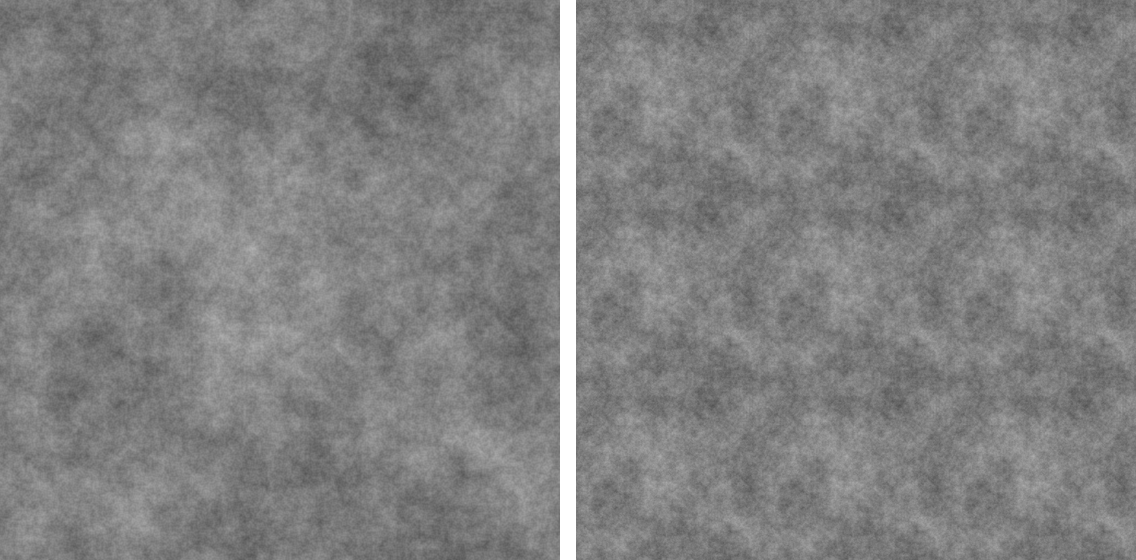
Left: one tile. Right: repeated 3 by 3.
Write a three.js fragment shader that draws this texture.

```glsl
varying vec2 vUv;

const float TAU = 6.2831853;
const int OCTAVES = 8;
const float BASE_CELLS = 2.0;
const float OCTAVE_GAIN = 0.93;
const float CONTRAST = 0.094;
const vec3 MID_GREY = vec3(0.498);

float hash(vec2 p, float seed) {
  return fract(sin(dot(p, vec2(127.1, 311.7)) + seed * 74.7) * 43758.5453);
}

// Slope contribution of one lattice corner, wrapped at the period
float cornerSlope(vec2 cell, vec2 offset, float period, float seed) {
  float angle = TAU * hash(mod(cell, period), seed);
  return dot(vec2(cos(angle), sin(angle)), offset);
}

// Gradient noise that repeats after a whole number of cells
float tiledNoise(vec2 p, float period, float seed) {
  vec2 cell = floor(p);
  vec2 f = fract(p);
  vec2 blend = f * f * f * (f * (f * 6.0 - 15.0) + 10.0);
  vec2 right = vec2(1.0, 0.0);
  vec2 up = vec2(0.0, 1.0);
  float lower = mix(cornerSlope(cell, f, period, seed),
                    cornerSlope(cell + right, f - right, period, seed), blend.x);
  float upper = mix(cornerSlope(cell + up, f - up, period, seed),
                    cornerSlope(cell + 1.0, f - 1.0, period, seed), blend.x);
  return mix(lower, upper, blend.y);
}

// Nearly equal strength per octave: soft clouds down to fine grain
float cloudGrain(vec2 uv, float baseCells, float gain) {
  float sum = 0.0;
  float amplitude = 1.0;
  float cells = baseCells;
  for (int i = 0; i < OCTAVES; i++) {
    float seed = float(i) + 1.0;
    // Shifting each octave keeps the lattices from lining up
    vec2 shift = vec2(hash(vec2(seed, 3.0), 0.0), hash(vec2(seed, 8.0), 0.0));
    sum += amplitude * tiledNoise(uv * cells + shift, cells, seed);
    amplitude *= gain;
    cells *= 2.0;
  }
  return sum;
}

void main() {
  float grain = cloudGrain(vUv, BASE_CELLS, OCTAVE_GAIN);
  gl_FragColor = vec4(MID_GREY + CONTRAST * grain, 1.0);
}
```
